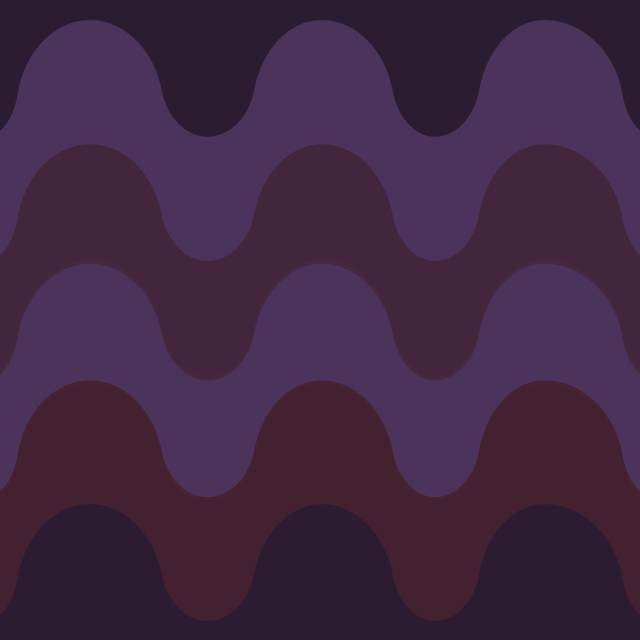
A WebGL 2 fragment shader for this pattern:

```glsl
#version 300 es
precision highp float;
// Stacked flat bands, each topped by the same wave of round crests and troughs.
// The wave joins elliptical arcs between turning points and steep joints;
// the bands are painted from top to bottom, two of them with a thin rim.

uniform vec2 u_resolution;
out vec4 fragColor;

const vec3 NIGHT  = vec3(0.173, 0.110, 0.196);
const vec3 VIOLET = vec3(0.294, 0.200, 0.361);
const vec3 PLUM   = vec3(0.267, 0.149, 0.235);
const vec3 WINE   = vec3(0.263, 0.129, 0.188);
const vec3 PLUM_RIM = vec3(0.275, 0.161, 0.251);
const vec3 WINE_RIM = vec3(0.275, 0.137, 0.192);

const float WAVE_HEIGHT = 0.1823;  // crest to trough
const float JOINT_DROP = 0.6;      // share of the height above the joints
const float ROUNDNESS = 0.97;      // 1 would make the joints vertical

// Uneven spacing: crests and troughs alternate, with a joint between each pair
const int ARCS = 6;
const float TURNS[ARCS + 1] = float[](-0.022, 0.1406, 0.3242, 0.5026, 0.6797, 0.8503, 1.0234);
const float JOINTS[ARCS] = float[](0.0286, 0.2526, 0.3971, 0.6133, 0.7487, 0.9714);

const int LAYERS = 7;
const float CREST_DEPTHS[LAYERS] = float[](0.0313, 0.2253, 0.4063, 0.4121, 0.5944, 0.6003, 0.7878);
const vec3 LAYER_COLORS[LAYERS] = vec3[](VIOLET, PLUM, PLUM_RIM, VIOLET, WINE_RIM, WINE, NIGHT);

// Elliptical rise from 0 at a turning point to 1 at a joint
float arcRise(float t) {
    float kt = ROUNDNESS * clamp(t, 0.0, 1.0);
    return (1.0 - sqrt(1.0 - kt * kt)) / (1.0 - sqrt(1.0 - ROUNDNESS * ROUNDNESS));
}

// Depth of the wave below its crest level
float waveDepth(float x) {
    float drop = 0.0;
    for (int i = 0; i < ARCS; i++) {
        if (x < TURNS[i] || x >= TURNS[i + 1]) continue;
        bool startsAtTrough = i % 2 == 0;
        bool beforeJoint = x < JOINTS[i];
        float turn = beforeJoint ? TURNS[i] : TURNS[i + 1];
        float rise = arcRise((x - turn) / (JOINTS[i] - turn));
        bool nearTrough = startsAtTrough == beforeJoint;
        drop = nearTrough ? 1.0 - (1.0 - JOINT_DROP) * rise : JOINT_DROP * rise;
    }
    return WAVE_HEIGHT * drop;
}

// Soft coverage of the area below an edge
float coverBelow(float signedDistance, float pixel) {
    return smoothstep(-0.75 * pixel, 0.75 * pixel, signedDistance);
}

void main() {
    vec2 uv = gl_FragCoord.xy / u_resolution;
    float pixel = 1.0 / min(u_resolution.x, u_resolution.y);
    float depth = 1.0 - uv.y;

    // The local slope turns vertical offsets into distances
    float wave = waveDepth(uv.x);
    float slopeStep = 0.001;
    float slope = (waveDepth(uv.x + slopeStep) - waveDepth(uv.x - slopeStep)) / (2.0 * slopeStep);
    float toDistance = inversesqrt(1.0 + slope * slope);

    // Paint each layer over the one above it
    vec3 color = NIGHT;
    for (int i = 0; i < LAYERS; i++) {
        float edge = (depth - CREST_DEPTHS[i] - wave) * toDistance;
        color = mix(color, LAYER_COLORS[i], coverBelow(edge, pixel));
    }
    fragColor = vec4(color, 1.0);
}
```
